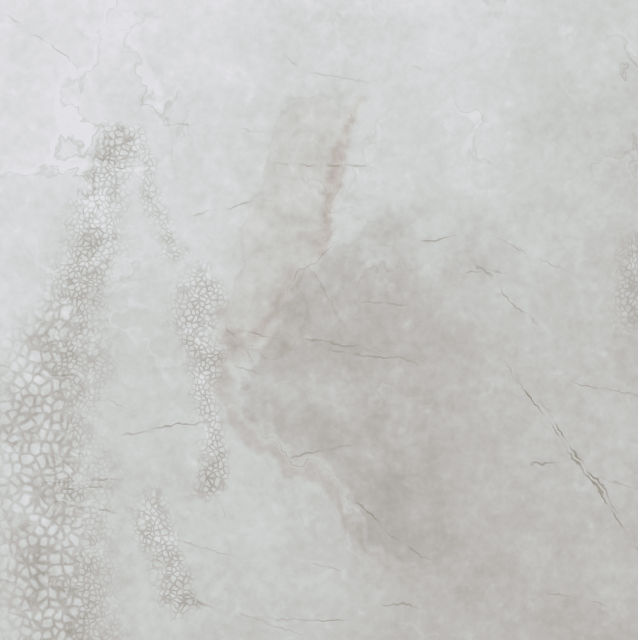
Reproduce this texture procedurally as a WebGL 1 fragment shader.

```glsl
precision highp float;
// Pale grey marble slab: cloudy tone, an agate-edged dark lobe, pebbly bands and hairline cracks.
uniform vec2 u_resolution;

vec2 hash2(vec2 p) {
  p = vec2(dot(p, vec2(127.1, 311.7)), dot(p, vec2(269.5, 183.3)));
  return fract(sin(p) * 43758.54);
}

// Gradient noise, about -0.7 to 0.7
float noise(vec2 p) {
  vec2 i = floor(p), f = fract(p);
  vec2 u = f * f * f * (f * (f * 6.0 - 15.0) + 10.0);
  vec2 e = vec2(0.0, 1.0);
  float a = dot(hash2(i) * 2.0 - 1.0, f);
  float b = dot(hash2(i + e.yx) * 2.0 - 1.0, f - e.yx);
  float c = dot(hash2(i + e.xy) * 2.0 - 1.0, f - e.xy);
  float d = dot(hash2(i + e.yy) * 2.0 - 1.0, f - e.yy);
  return mix(mix(a, b, u.x), mix(c, d, u.x), u.y);
}

float fbm(vec2 p) {
  float sum = 0.0, amp = 0.6;
  for (int i = 0; i < 5; i++) {
    sum += amp * noise(p);
    p = mat2(1.6, 1.2, -1.2, 1.6) * p + 7.3;
    amp *= 0.58;
  }
  return sum;
}

// Gap between the two nearest cell points: 0 at the joints, larger inside a pebble
float pebble(vec2 p) {
  vec2 cell = floor(p);
  float near = 9.0, next = 9.0;
  for (int y = -1; y <= 1; y++)
    for (int x = -1; x <= 1; x++) {
      vec2 c = cell + vec2(float(x), float(y));
      float d = length(c + hash2(c) - p);
      next = min(next, max(near, d));
      near = min(near, d);
    }
  return next - near;
}

// x: distance to segment ab, y: position along it
vec2 segment(vec2 p, vec2 a, vec2 b) {
  float t = clamp(dot(p - a, b - a) / dot(b - a, b - a), 0.0, 1.0);
  return vec2(length(p - mix(a, b, t)), t);
}

float band(vec2 p, vec2 a, vec2 b, float w0, float w1) {
  vec2 s = segment(p, a, b);
  return 1.0 - smoothstep(0.1, 1.1, s.x / mix(w0, w1, s.y));
}

// Tapered, broken hairline
float crack(vec2 p, vec2 a, vec2 b, float seed) {
  vec2 s = segment(p, a, b);
  float taper = smoothstep(0.0, 0.15, s.y) * smoothstep(1.0, 0.7, s.y);
  float broken = smoothstep(-0.25, 0.25, noise(p * 30.0 + seed * 5.7));
  return smoothstep(0.0026, 0.0003, s.x) * taper * broken;
}

// Darkness to stone colour
vec3 stone(float d) {
  vec3 c = mix(vec3(0.85, 0.853, 0.86), vec3(0.79, 0.80, 0.79), min(d, 0.35) / 0.35);
  c = mix(c, vec3(0.74, 0.73, 0.72), clamp((d - 0.35) / 0.3, 0.0, 1.0));
  return mix(c, vec3(0.67, 0.66, 0.63), max(d - 0.65, 0.0) / 0.35);
}

void main() {
  vec2 p = gl_FragCoord.xy / u_resolution;
  float cloud = fbm(p * 3.5 + 2.0), mottle = fbm(p * 14.0), grain = fbm(p * 60.0);
  vec2 warp = vec2(fbm(p * 9.0 + 31.0), fbm(p * 9.0 + 57.0));
  vec2 fine = vec2(noise(p * 45.0 + 5.0), noise(p * 45.0 + 83.0));
  vec2 q = p + 0.065 * warp + 0.012 * fine;

  // Diagonal light falloff with clouds, speckle and grain
  float dark = 0.40 * p.x + 0.47 * (1.0 - p.y) - 0.14;
  dark += 0.36 * cloud + 0.24 * mottle + 0.28 * grain;
  dark -= 0.14 * smoothstep(0.15, 0.4, fbm(p * 32.0 + 19.0));

  // Dark lobe with a curved left edge, fading right and up
  float dy = q.y - 0.42;
  float inside = q.x - 0.37 - 1.15 * (sqrt(dy * dy + 0.005) - 0.07);
  float extent = smoothstep(0.88, 0.6, q.x + 0.2 * cloud) * smoothstep(0.73, 0.6, q.y);
  dark += 0.30 * smoothstep(-0.004, 0.025, inside) * extent * (1.0 + 0.8 * mottle);
  float rim = extent * smoothstep(0.02, 0.2, p.y);
  dark += 0.3 * rim * smoothstep(0.004, 0.0, abs(inside)) * smoothstep(-0.2, 0.2, noise(p * 13.0));
  float mauve = rim * smoothstep(0.024, 0.0, abs(inside + 0.018)) * smoothstep(0.62, 0.5, p.y);
  dark += 0.28 * mauve;

  // Warm tongue above the lobe, with a brown streak
  float tongueGap = segment(q, vec2(0.49, 0.80), vec2(0.41, 0.50)).x - 0.06;
  float tongue = smoothstep(0.02, -0.02, tongueGap);
  dark += tongue * (0.18 + 0.35 * mottle) + 0.1 * smoothstep(0.005, 0.0, abs(tongueGap));
  vec2 r = p + 0.03 * warp + 0.006 * fine;
  float streak = max(band(r, vec2(0.56, 0.84), vec2(0.525, 0.74), 0.010, 0.024),
                     band(r, vec2(0.525, 0.74), vec2(0.50, 0.60), 0.024, 0.016));
  dark += 0.32 * streak * (0.8 + grain);

  // Pebbly bands on the left, worn away in patches
  float bands = band(q, vec2(0.19, 0.78), vec2(0.06, 0.36), 0.03, 0.12);
  bands = max(bands, band(q, vec2(0.06, 0.36), vec2(0.09, 0.02), 0.12, 0.12));
  bands = max(bands, band(q, vec2(0.315, 0.54), vec2(0.33, 0.25), 0.045, 0.03));
  bands = max(bands, band(q, vec2(0.24, 0.20), vec2(0.28, 0.05), 0.045, 0.03));
  bands = max(bands, 0.7 * band(q, vec2(0.21, 0.79), vec2(0.27, 0.60), 0.02, 0.035));
  bands = max(bands, 0.6 * band(q, vec2(0.99, 0.62), vec2(0.98, 0.52), 0.04, 0.04));
  vec2 s = p + 0.012 * warp + 0.006 * fine;
  float coarse = smoothstep(0.17, 0.07, p.x + 0.15 * mottle) * smoothstep(0.6, 0.48, p.y);
  float gap = mix(pebble(s * 115.0), pebble(s * 62.0), coarse);
  float joints = 1.0 - smoothstep(0.08, 0.5, gap);
  dark += bands * (0.5 * joints - 0.02 + 0.4 * mottle + 0.3 * grain);

  // Agate contours and white veins toward the top
  float agate = fbm(q * 4.2 + 11.0);
  float upper = smoothstep(0.45, 0.7, p.y) * smoothstep(-0.2, 0.2, noise(p * 4.0 + 3.0));
  dark += upper * (0.32 * smoothstep(0.018, 0.0, abs(agate)) - 0.22 * smoothstep(0.05, 0.0, abs(agate - 0.05)));
  dark -= 0.16 * smoothstep(0.03, 0.0, abs(fbm(q * 3.0 + 41.0))) * smoothstep(-0.1, 0.3, cloud);

  // Scattered cracks, mostly dipping gently to the right
  vec2 j = p + 0.02 * warp + 0.004 * fine + 0.003 * noise(p * 110.0);
  float lines = 0.0;
  for (int i = 0; i < 44; i++) {
    float k = float(i);
    vec2 mid = hash2(vec2(k, 4.0)), h = hash2(vec2(k, 9.0));
    float angle = -0.15 + 0.6 * (h.x - 0.5) - 0.65 * step(0.78, h.y);
    vec2 arm = vec2(cos(angle), sin(angle)) * mix(0.03, 0.11, fract(h.y * 7.0));
    lines = max(lines, (0.4 + 0.6 * h.x) * crack(j, mid - arm, mid + arm, k));
  }
  float fault = max(crack(j, vec2(0.78, 0.45), vec2(1.03, 0.10), 3.0),
                    crack(j, vec2(0.84, 0.38), vec2(0.98, 0.18), 8.0));
  dark += 0.55 * lines + 0.75 * fault;

  vec3 color = stone(clamp(dark, -0.2, 1.5));
  color += vec3(0.008, -0.003, -0.008) * (streak + 0.5 * tongue + 0.6 * mauve);
  gl_FragColor = vec4(color, 1.0);
}
```
